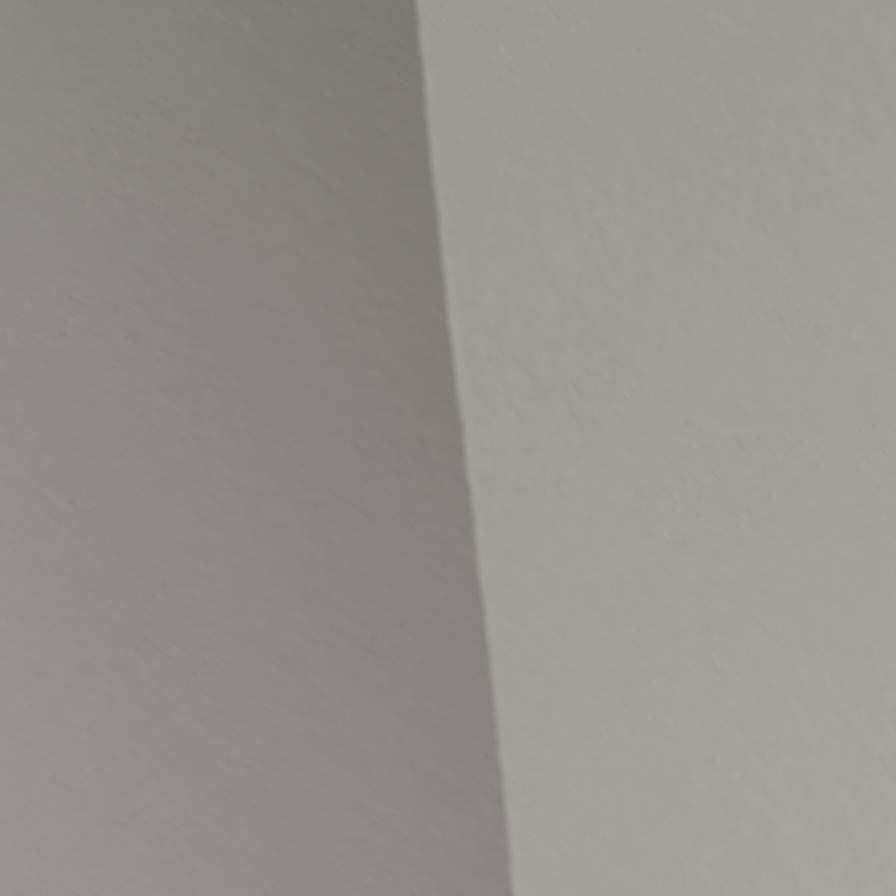
Write a Shadertoy shader that draws this texture.

```glsl
float hash(vec2 p) {
    vec3 q = fract(vec3(p.xyx) * 0.1031);
    q += dot(q, q.yzx + 33.33);
    return fract((q.x + q.y) * q.z);
}

float valueNoise(vec2 p) {
    vec2 cell = floor(p);
    vec2 f = fract(p);
    f = f * f * (3.0 - 2.0 * f);
    float low = mix(hash(cell), hash(cell + vec2(1, 0)), f.x);
    float high = mix(hash(cell + vec2(0, 1)), hash(cell + vec2(1, 1)), f.x);
    return mix(low, high, f.y);
}

// Layered noise centred on zero
float fbm(vec2 p) {
    float sum = 0.0;
    float amplitude = 0.5;
    for (int i = 0; i < 4; i++) {
        sum += amplitude * (valueNoise(p) - 0.5);
        p = mat2(1.6, 1.2, -1.2, 1.6) * p + 17.3;
        amplitude *= 0.5;
    }
    return sum;
}

// Coordinates along and across a brush direction
vec2 brushSpace(vec2 p, float angle) {
    vec2 along = vec2(cos(angle), sin(angle));
    return vec2(dot(p, along), dot(p, vec2(-along.y, along.x))) + 2.0;
}

// Soft brushed grain with sparse short light and dark flecks
float plaster(vec2 p, float angle, vec2 frequency) {
    vec2 q = brushSpace(p, angle) * frequency;
    float fleck = valueNoise(q * 1.3 + 41.0) - 0.5;
    float sparse = sign(fleck) * smoothstep(0.28, 0.48, abs(fleck));
    float patches = smoothstep(0.35, 0.75, valueNoise(p * 14.0 + 8.0));
    return 0.016 * fbm(q) + 0.010 * sparse * patches;
}

// Horizontal position of the corner between the walls
float cornerLine(float y) {
    float t = 1.0 - y;
    float bow = -0.002 * sin(6.2832 * t);
    float roughness = 0.004 * fbm(vec2(y * 38.0, 4.0));
    return 0.464 + 0.109 * t + bow + roughness;
}

vec3 bilinear(vec3 bottomLeft, vec3 bottomRight, vec3 topLeft, vec3 topRight, vec2 t) {
    return mix(mix(bottomLeft, bottomRight, t.x), mix(topLeft, topRight, t.x), t.y);
}

vec3 shadedWall(vec2 uv, float corner) {
    vec2 t = vec2(clamp(uv.x / corner, 0.0, 1.0), uv.y);
    vec3 color = bilinear(vec3(0.598, 0.580, 0.570), vec3(0.542, 0.523, 0.511),
                          vec3(0.545, 0.529, 0.512), vec3(0.487, 0.470, 0.451), t);
    // Faint violet cast toward the lower left
    vec2 castOffset = (uv - vec2(0.14, 0.38)) / vec2(0.3, 0.4);
    color += vec3(0.002, -0.001, 0.005) * exp(-dot(castOffset, castOffset));
    return color + plaster(uv, -0.62, vec2(45.0, 120.0)) + 0.006 * fbm(uv * 9.0);
}

vec3 litWall(vec2 uv, float corner) {
    vec2 t = vec2(clamp((uv.x - corner) / (1.0 - corner), 0.0, 1.0), uv.y);
    vec3 color = bilinear(vec3(0.638, 0.625, 0.605), vec3(0.657, 0.646, 0.625),
                          vec3(0.612, 0.600, 0.572), vec3(0.620, 0.609, 0.580), t);
    return color + plaster(uv, -0.95, vec2(50.0, 110.0)) + 0.006 * fbm(uv * 9.0 + 30.0);
}

void mainImage(out vec4 fragColor, in vec2 fragCoord) {
    vec2 uv = fragCoord / iResolution.xy;
    float corner = cornerLine(uv.y);
    float offset = uv.x - corner;

    // Soft transition between the two walls
    float softness = max(0.006, 0.75 / iResolution.x);
    float lit = smoothstep(-softness, softness, offset);
    vec3 color = mix(shadedWall(uv, corner), litWall(uv, corner), lit);

    // Broken pale ridge on the lit side
    float ridge = exp(-pow((offset - 0.006) / 0.006, 2.0));
    color += 0.012 * ridge * valueNoise(vec2(uv.y * 45.0, 9.0));

    // Fine surface grain
    color += 0.010 * fbm(uv * 170.0);
    fragColor = vec4(clamp(color, 0.0, 1.0), 1.0);
}
```
